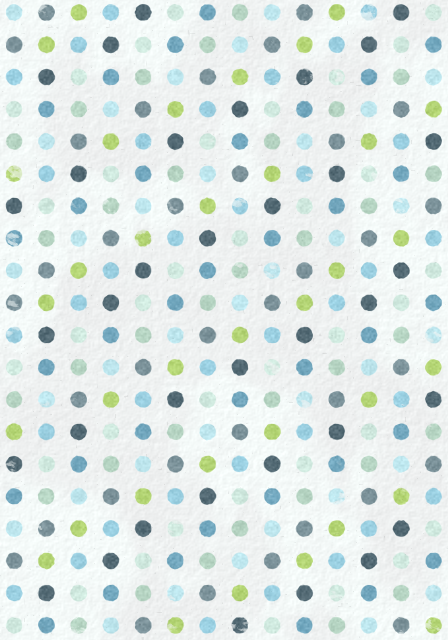
Give the GLSL for this pattern, as a WebGL 2 fragment shader.

```glsl
#version 300 es
precision highp float;
// Worn polka dots in eight soft colours, stepping diagonally over grainy mottled paper.

uniform vec2 u_resolution;
out vec4 fragColor;

// Lengths are fractions of the canvas height, measured from the top left.
const float PITCH = 0.0504;
const vec2 FIRST_DOT = vec2(0.0221, 0.0195);
const float RADIUS = 0.0128;
const float EDGE_ROUGHNESS = 0.0007;
const float GRAIN_SCALE = 330.0;
const float PAPER_RELIEF = 0.055;
const float DOT_GRAIN = 0.13;
const float WORN_SHARE = 0.32;
const float WEAR_STRENGTH = 0.65;

const vec3 PAPER_WHITE = vec3(0.960, 0.982, 0.977);
const vec3 PAPER_GREY = vec3(0.930, 0.937, 0.937);
const vec3 DOT_COLOURS[8] = vec3[8](
    vec3(0.75, 0.91, 0.94),  // pale blue
    vec3(0.49, 0.58, 0.61),  // slate
    vec3(0.71, 0.84, 0.46),  // lime
    vec3(0.61, 0.82, 0.89),  // sky
    vec3(0.33, 0.42, 0.46),  // charcoal
    vec3(0.82, 0.92, 0.88),  // mint
    vec3(0.45, 0.66, 0.75),  // steel blue
    vec3(0.72, 0.84, 0.77)); // sage

// Integer hash of a lattice point, 0 to 1.
float hash(vec2 p) {
    uvec2 q = uvec2(ivec2(floor(p))) * uvec2(1597u, 3571u);
    uint h = (q.x ^ (q.y << 8)) * 747796u + 28913u;
    h = (h ^ (h >> 15)) * 739981u;
    h = (h ^ (h >> 13)) * 277803u;
    h ^= h >> 16;
    return float(h & 65535u) / 65535.0;
}

float valueNoise(vec2 p) {
    vec2 i = floor(p), f = fract(p);
    f = f * f * (3.0 - 2.0 * f);
    return mix(mix(hash(i), hash(i + vec2(1, 0)), f.x),
               mix(hash(i + vec2(0, 1)), hash(i + vec2(1, 1)), f.x), f.y);
}

float fbm(vec2 p) {
    float sum = 0.0, amp = 0.5333;
    for (int i = 0; i < 4; i++) {
        sum += amp * valueNoise(p);
        p = mat2(1.6, 1.2, -1.2, 1.6) * p + 17.3;
        amp *= 0.5;
    }
    return sum;
}

// Every row starts two colours further on, with a lag of one in rows 1 to 4 of eight.
int dotColourIndex(vec2 cell) {
    int row = int(mod(cell.y, 8.0));
    int lag = (row >= 1 && row <= 4) ? 1 : 0;
    return int(mod(cell.x + float(2 * row - lag), 8.0));
}

vec3 paperColour(vec2 p) {
    float blotches = fbm(p * vec2(8.0, 6.0) + 4.0);
    float patches = smoothstep(0.40, 0.60, blotches);
    float scuffs = smoothstep(0.52, 0.62, fbm(p * 17.0 + 31.0));
    return mix(PAPER_WHITE, PAPER_GREY, clamp(0.8 * patches + 0.25 * scuffs, 0.0, 1.0));
}

// Embossed grain: the slope of fine noise, lit from the upper left.
float paperRelief(vec2 p) {
    vec2 g = p * GRAIN_SCALE;
    float fine = valueNoise(g) - valueNoise(g + 0.7);
    float coarse = valueNoise(g * 0.45 + 9.0) - valueNoise(g * 0.45 + 9.6);
    return 0.5 * fine + 0.5 * coarse;
}

// Rubbed patches and slanted streaks, strong on a few dots and faint on the rest.
float dotWear(vec2 p, vec2 cell) {
    float luck = hash(cell + 71.0);
    float amount = smoothstep(1.0 - WORN_SHARE, 1.0, luck);
    vec2 shifted = p + 3.0 * vec2(luck, hash(cell + 133.0));
    float streaks = fbm(mat2(0.94, -0.34, 0.34, 0.94) * shifted * vec2(55.0, 130.0));
    float rubbed = fbm(shifted * 70.0 + 50.0);
    float level = mix(0.73, 0.50, amount);
    float worn = smoothstep(level, level + 0.12, 0.45 * streaks + 0.55 * rubbed);
    return WEAR_STRENGTH * worn * mix(0.4, 1.0, amount);
}

void main() {
    float pixel = 1.0 / u_resolution.y;
    vec2 p = vec2(gl_FragCoord.x, u_resolution.y - gl_FragCoord.y) * pixel;

    vec3 paper = paperColour(p);
    float relief = paperRelief(p);

    // Nearest dot of the square grid.
    vec2 grid = (p - FIRST_DOT) / PITCH;
    vec2 cell = floor(grid + 0.5);
    float ragged = (valueNoise(p * 260.0 + 5.0) - 0.5) * 2.0 * EDGE_ROUGHNESS;
    float dist = length(grid - cell) * PITCH - RADIUS + ragged;
    float coverage = 1.0 - smoothstep(-0.8 * pixel, 0.8 * pixel, dist);

    // Ink with fine speckle and wear, let down to the paper below.
    vec3 ink = DOT_COLOURS[dotColourIndex(cell)];
    ink += DOT_GRAIN * (valueNoise(p * GRAIN_SCALE + 40.0) - 0.5) * (1.0 - 0.5 * ink);
    ink *= 0.98 + 0.06 * (fbm(p * 45.0) - 0.3);
    vec3 colour = mix(paper, ink, coverage * (1.0 - dotWear(p, cell)));

    // Sparse dark flecks in the paper, then the relief over everything.
    float fleck = smoothstep(0.93, 0.99, valueNoise(p * 210.0 + 80.0));
    colour *= 1.0 - 0.07 * fleck;
    fragColor = vec4(clamp(colour + PAPER_RELIEF * relief, 0.0, 1.0), 1.0);
}
```
